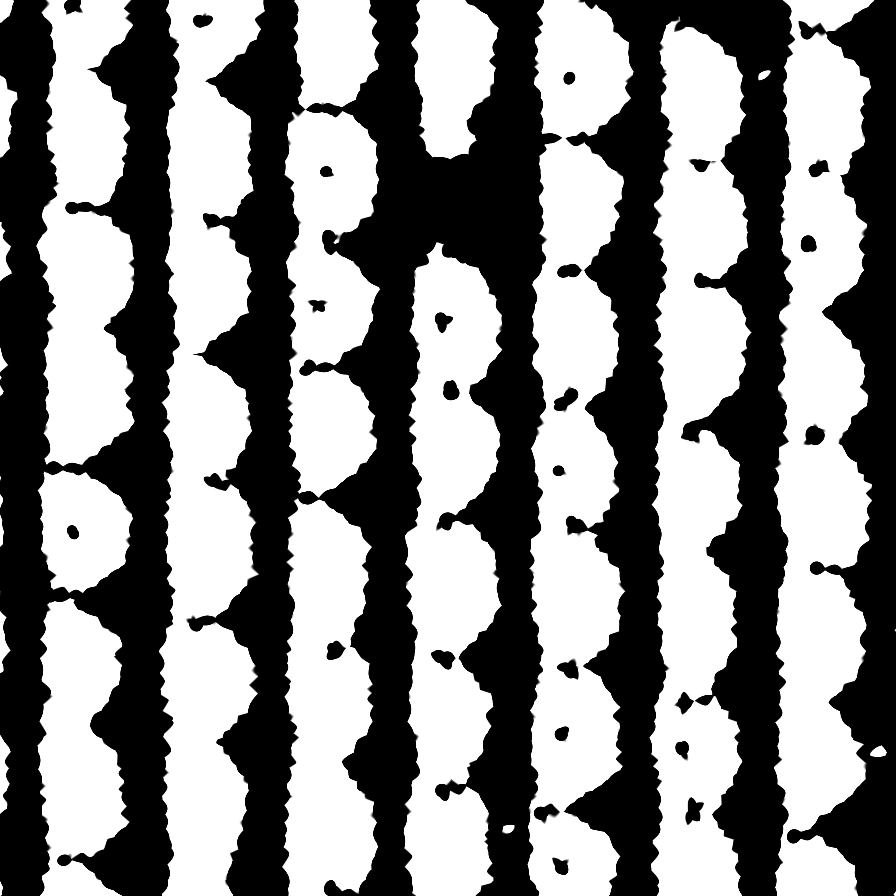
This pattern is drawn by a WebGL 1 fragment shader. Its source:

```glsl
precision highp float;
// Rough black vertical bars with thorny left edges, ink dots and pinholes on white.

uniform vec2 u_resolution;

const vec3 INK = vec3(0.0);
const vec3 PAPER = vec3(1.0);
const float BAR_PITCH = 0.137;
const float BAR_START = 0.027;
const float BAR_HALF = 0.0215;
const float ROW_PITCH = 0.147;
const float ROW_START = 0.499;
const float ROW_DRIFT = 0.0196;

float hash(vec2 cell, float seed) {
  return fract(sin(dot(cell, vec2(127.1, 311.7)) + seed * 74.7) * 4375.85);
}

// Distance to the nearest jittered point, in cells
float cellular(vec2 p) {
  vec2 base = floor(p);
  float nearest = 2.0;
  for (int y = -1; y <= 1; y++) {
    for (int x = -1; x <= 1; x++) {
      vec2 cell = base + vec2(float(x), float(y));
      vec2 site = cell + vec2(hash(cell, 1.0), hash(cell, 2.0));
      nearest = min(nearest, length(p - site));
    }
  }
  return nearest;
}

float layeredSines(float t, float seed) {
  return 0.5 * sin(t * 9.0 + seed * 2.4) + 0.3 * sin(t * 23.0 + seed * 5.1)
       + 0.2 * sin(t * 57.0 + seed * 3.7);
}

float smoothMin(float a, float b, float k) {
  float h = max(k - abs(a - b), 0.0) / k;
  return min(a, b) - h * h * k * 0.25;
}

float disc(vec2 p, vec2 center, float radius) {
  return length(p - center) - radius;
}

float capsule(vec2 p, vec2 a, vec2 b, float radius) {
  vec2 ab = b - a;
  float t = clamp(dot(p - a, ab) / dot(ab, ab), 0.0, 1.0);
  return length(p - a - ab * t) - radius;
}

float box(vec2 p, vec2 center, vec2 halfSize) {
  vec2 q = abs(p - center) - halfSize;
  return length(max(q, 0.0)) + min(max(q.x, q.y), 0.0);
}

// Thin tip with a knob, or a detached blot, left of the bar
float thorn(vec2 q, vec2 id, float reach) {
  float kind = hash(id, 5.0);
  float rise = (hash(id, 6.0) - 0.5) * 0.034;
  float far = kind > 0.9 ? 0.125 : reach + 0.014 + 0.018 * hash(id, 7.0);
  vec2 tip = vec2(-BAR_HALF - far, rise);
  float spike = capsule(q, vec2(-BAR_HALF, 0.0), tip, 0.0042);
  spike = smoothMin(spike, disc(q, tip, 0.0075), 0.006);
  vec2 blotAt = vec2(-0.079, rise * 0.3);
  float blot = capsule(q, blotAt, blotAt + vec2(0.004, rise * 0.6), 0.0085);
  return kind < 0.2 ? blot : (kind < 0.42 ? 1.0 : spike);
}

// One bar with its row of triangular barbs; negative inside the ink
float thornyBar(vec2 p, float bar) {
  float sway = 0.006 * layeredSines(p.y, bar) + 0.009 * (p.y - 0.5);
  float x = p.x - BAR_START - bar * BAR_PITCH - sway;
  float row = (p.y - ROW_START + ROW_DRIFT * bar) / ROW_PITCH;

  vec2 id = vec2(bar, floor(row + 0.5));
  float y = (row - id.y) * ROW_PITCH + (hash(id, 3.0) - 0.5) * 0.018;
  float reach = mix(0.022, 0.058, hash(id, 4.0));
  float tooth = pow(max(1.0 - abs(y) / 0.047, 0.0), 1.2);
  float bulge = smoothstep(0.055, 0.0, abs(y));
  float halfWidth = BAR_HALF + 0.004 * layeredSines(p.y, bar + 4.0);
  float d = max(-x - halfWidth - reach * tooth, x - halfWidth - 0.008 * bulge);
  d = smoothMin(d, thorn(vec2(x, y), id, reach), 0.008);

  // Dots halfway between barbs
  vec2 gap = vec2(bar, floor(row));
  vec2 q = vec2(x, (row - gap.y - 0.5) * ROW_PITCH);
  float dotSize = mix(0.005, 0.009, hash(gap, 8.0));
  float spot = disc(q, vec2(-0.084, 0.0), dotSize);
  d = min(d, hash(gap, 9.0) < 0.27 ? spot : 1.0);

  // Occasional pinholes in the ink
  float hole = disc(q, vec2(0.012 * (hash(gap, 10.0) - 0.5), 0.02), 0.0055);
  return max(d, hash(gap, 11.0) < 0.1 ? -hole : -1.0);
}

void main() {
  vec2 p = gl_FragCoord.xy / u_resolution;
  float firstBar = floor((p.x - BAR_START) / BAR_PITCH);
  float d = 1.0;
  for (int k = 0; k < 2; k++) {
    d = min(d, thornyBar(p, firstBar + float(k)));
  }

  // Two places where neighbouring bars have flooded together
  d = smoothMin(d, box(p, vec2(0.508, 0.78), vec2(0.07, 0.046)), 0.045);
  d = smoothMin(d, box(p, vec2(0.79, 1.01), vec2(0.07, 0.021)), 0.035);

  // Lumpy edges
  d -= 0.012 * (0.46 - cellular(p * 62.0));
  float pixel = 1.0 / min(u_resolution.x, u_resolution.y);
  float paper = smoothstep(-0.6 * pixel, 0.6 * pixel, d);
  gl_FragColor = vec4(mix(INK, PAPER, paper), 1.0);
}
```
